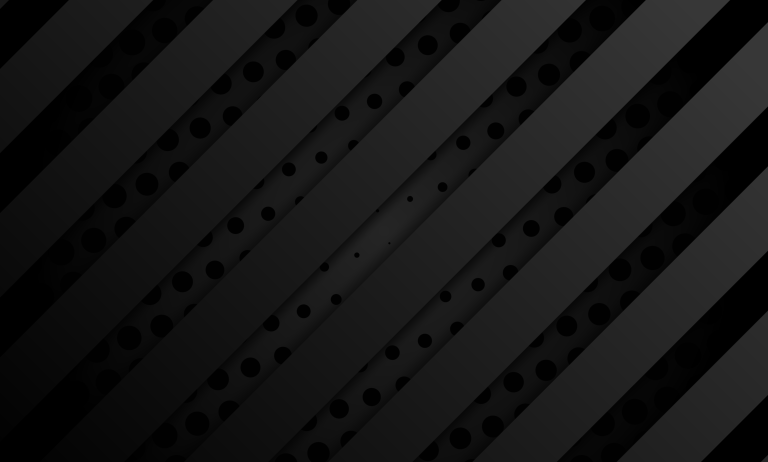
This background is drawn by a WebGL 2 fragment shader. Its source:

```glsl
#version 300 es
precision highp float;
// Dark diagonal bands over a softly lit panel of round holes that grow away from the centre.

uniform vec2 u_resolution;
out vec4 outColor;

const float PERIOD = 0.3122;    // band spacing, measured along x
const float HALF_GAP = 0.0648;  // half the opening between bands
const float HOLE_SPACING = 0.0749;

mat2 rotation(float angle) {
    float c = cos(angle), s = sin(angle);
    return mat2(c, s, -s, c);
}

// Signed distance to the nearest hole of a tilted square lattice
float holeDistance(vec2 p) {
    mat2 tilt = rotation(radians(20.0));
    vec2 origin = vec2(-0.0587, -0.0522);
    vec2 cell = round(transpose(tilt) * (p - origin) / HOLE_SPACING);
    vec2 centre = origin + tilt * cell * HOLE_SPACING;
    float radius = 0.037 * (1.0 - exp(-length(centre) / 0.474));
    return length(p - centre) - radius;
}

// Panel lit from the middle, shaded by the bands on both sides
float panelShade(vec2 p, float across, float pixel) {
    float light = 0.145 * pow(max(1.0 - length(p) / 0.76, 0.0), 0.85);
    float upperShadow = smoothstep(-0.015, 0.045, across + HALF_GAP);
    float lowerShadow = smoothstep(-0.03, 0.05, HALF_GAP - across);
    float panel = light * mix(0.3, 1.0, upperShadow) * mix(0.35, 1.0, lowerShadow);
    float hole = 1.0 - smoothstep(-0.7 * pixel, 0.7 * pixel, holeDistance(p));
    return mix(panel, 0.004 * step(0.01, light), hole);
}

void main() {
    float pixel = 1.0 / u_resolution.y;
    vec2 p = (gl_FragCoord.xy - 0.5 * u_resolution) * pixel;

    // Position across the current period, zero in the middle of a gap
    float diagonal = p.x - p.y - 0.002;
    float across = diagonal - PERIOD * round(diagonal / PERIOD);

    // Bands brighten steadily towards the upper right
    float bandShade = clamp(0.118 + 0.085 * (p.x + p.y), 0.0, 0.215);
    float band = smoothstep(-pixel, pixel, abs(across) - HALF_GAP);

    float shade = mix(panelShade(p, across, pixel), bandShade, band);
    outColor = vec4(vec3(shade), 1.0);
}
```
